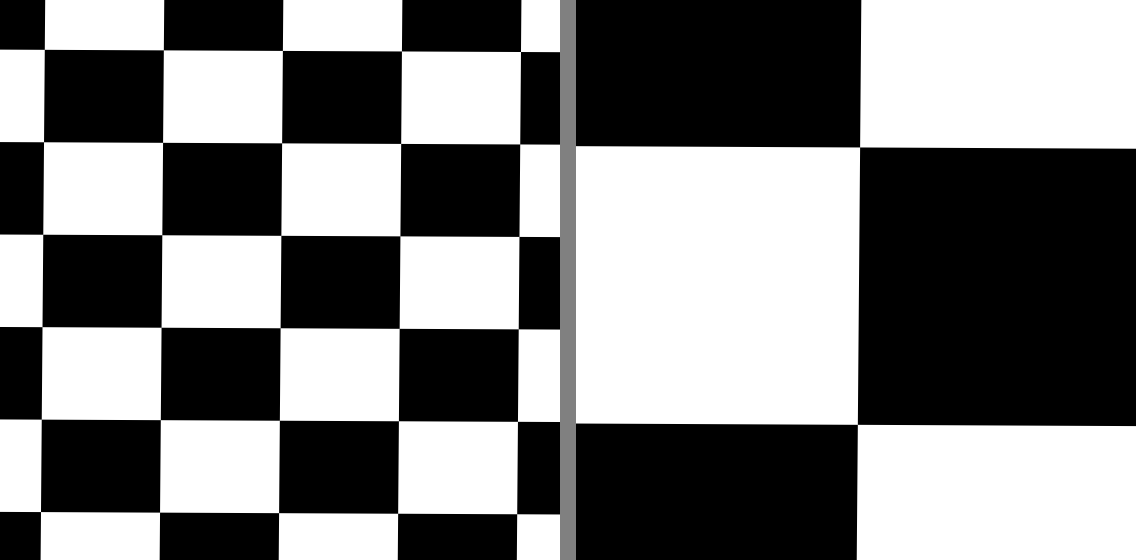
Left: the whole. Right: its middle third, enlarged.
This pattern is drawn by a Shadertoy shader. Its source:

```glsl
#define CELL vec2(0.2126, 0.1651)     // width and height of one check
#define CORNER vec2(0.0725, 0.0859)   // lower left corner of the first full check
#define SKEW vec2(-0.0082, 0.0046)    // slight tilt of the upright and level edges
#define EDGE_SOFTNESS 1.0             // edge blend width in pixels
#define DARK vec3(0.0)
#define LIGHT vec3(1.0)

// Signed distance to the nearest grid line, in cells: positive in even cells
vec2 stripeDistance(vec2 cellPos) {
    return 0.5 - abs(mod(cellPos + 0.5, 2.0) - 1.0);
}

void mainImage(out vec4 fragColor, in vec2 fragCoord) {
    vec2 uv = fragCoord / iResolution.xy;

    // Tilted grid coordinates
    vec2 cellPos = (uv + SKEW * uv.yx - CORNER) / CELL;

    // Antialiased stripes, from -1 to 1 along each axis
    vec2 halfEdge = 0.5 * EDGE_SOFTNESS / iResolution.xy;
    vec2 stripes = clamp(stripeDistance(cellPos) * CELL / halfEdge, -1.0, 1.0);

    // Matching stripe signs give dark checks, opposite signs light ones
    float lightness = 0.5 - 0.5 * stripes.x * stripes.y;
    fragColor = vec4(mix(DARK, LIGHT, lightness), 1.0);
}
```
